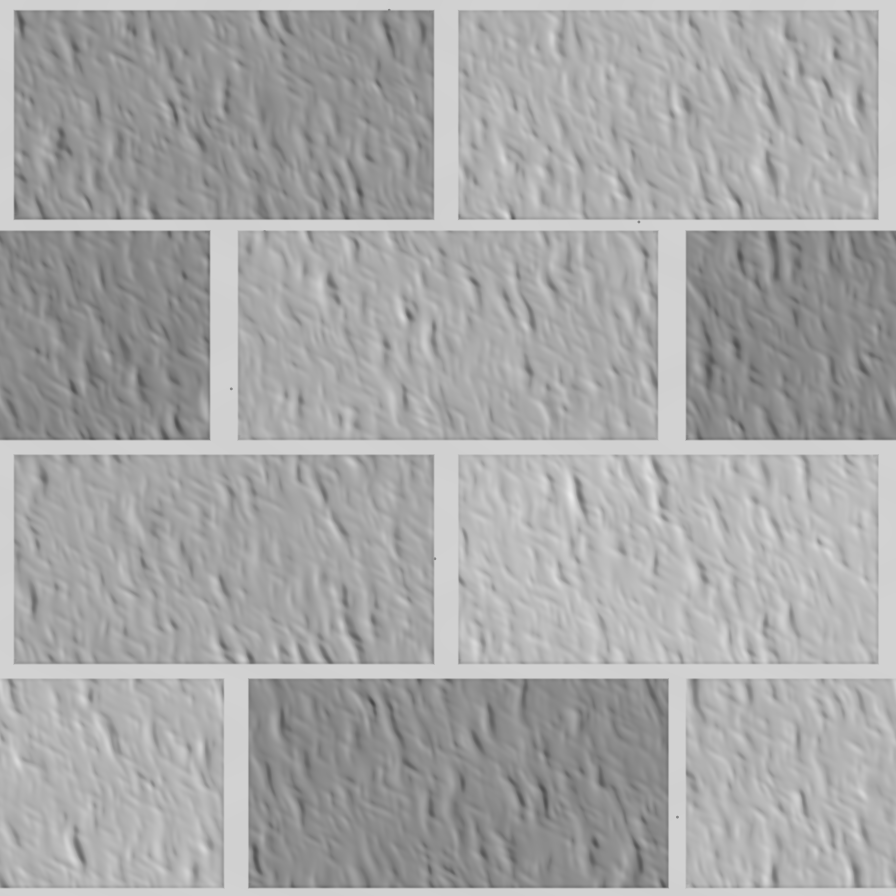
This texture is drawn by a WebGL 1 fragment shader. Its source:

```glsl
precision highp float;
uniform vec2 u_resolution;

#define ROWS 4.0
#define COLUMNS 2.0
#define HALF_BRICK vec2(0.2344, 0.1168)
#define MORTAR_GREY 0.82
#define EDGE_SOFTNESS 0.0014
#define EDGE_SHADE 0.07
#define STREAK_DEPTH 0.58
#define RIPPLE_DEPTH 0.30
#define GROOVE_DEPTH 0.26
#define SLANT 0.24

vec3 hash3(vec2 p) {
  vec3 q = vec3(dot(p, vec2(127.1, 311.7)),
                dot(p, vec2(269.5, 183.3)),
                dot(p, vec2(419.2, 371.9)));
  return fract(sin(q) * 43758.55);
}

// Cellular relief: soft bumps, bright on the left and dark on the right
float relief(vec2 p) {
  vec2 cell = floor(p);
  float sum = 0.0;
  for (int j = -1; j <= 1; j++) {
    for (int i = -1; i <= 1; i++) {
      vec2 id = cell + vec2(float(i), float(j));
      vec3 rnd = hash3(id);
      vec2 d = p - id - rnd.xy;
      sum -= rnd.z * rnd.z * d.x * exp(-5.0 * dot(d, d));
    }
  }
  return sum;
}

// Rough stone: long slanted streaks, short ripples and diagonal grooves
float stone(vec2 p) {
  p.x += 0.0030 * sin(41.0 * p.y + 19.0 * p.x)
       + 0.0015 * sin(97.0 * p.y - 53.0 * p.x);
  float lean = p.x + SLANT * p.y;
  float streak = STREAK_DEPTH * relief(vec2(lean * 62.0, p.y * 22.0));
  float ripple = RIPPLE_DEPTH * relief(vec2(lean * 110.0, p.y * 46.0) + 37.0);
  vec2 diagonal = vec2(0.57 * p.x + 0.82 * p.y, 0.82 * p.x - 0.57 * p.y);
  float groove = GROOVE_DEPTH * relief(diagonal * vec2(105.0, 40.0) + 71.0);
  float shade = streak + ripple + groove;
  float cracks = max(-shade - 0.045, 0.0);
  float blotch = 0.008 * sin(17.0 * p.x + 2.0 * sin(23.0 * p.y));
  return shade - 1.1 * cracks + blotch;
}

// Grey of each brick: one component per row, counted from the bottom
float brickTone(float row, float column) {
  vec4 pick = 1.0 - step(0.5, abs(vec4(0.0, 1.0, 2.0, 3.0) - row));
  vec4 first = vec4(0.70, 0.645, 0.535, 0.575);
  vec4 second = vec4(0.545, 0.73, 0.665, 0.685);
  return dot(pick, mix(first, second, column));
}

// Mortar with faint mottling and rare small pits
float mortar(vec2 p) {
  vec2 grid = p * 26.0;
  vec3 rnd = hash3(floor(grid));
  float pit = 1.0 - smoothstep(0.02, 0.06, length(fract(grid) - 0.2 - 0.6 * rnd.xy));
  float mottle = 0.004 * sin(31.0 * p.x + 3.0 * sin(27.0 * p.y));
  return MORTAR_GREY + mottle - 0.3 * pit * step(0.95, rnd.z);
}

void main() {
  vec2 p = gl_FragCoord.xy / u_resolution;
  float pixel = 1.0 / min(u_resolution.x, u_resolution.y);

  // Running bond: alternate rows move by half a brick
  float row = floor(p.y * ROWS);
  float odd = mod(row, 2.0);
  float lowest = 1.0 - step(0.5, row);
  float highest = step(2.5, row);
  float u = (p.x - 0.25 * odd - 0.0117 * lowest) * COLUMNS + 0.5;
  float column = mod(floor(u), COLUMNS);
  vec2 local = vec2((fract(u) - 0.5) / COLUMNS, (fract(p.y * ROWS) - 0.5) / ROWS);

  // Slightly uneven laying and one wider brick
  float wide = lowest * (1.0 - column);
  local.x += 0.004 * (odd * column + wide);
  local.y += 0.0033 * highest - 0.0007 * (1.0 - highest);
  vec2 halfSize = HALF_BRICK + vec2(0.0078 * wide, 0.0);

  // Signed distance to the brick outline
  vec2 q = abs(local) - halfSize;
  float dist = max(q.x, q.y);
  float soft = max(EDGE_SOFTNESS, pixel * 0.75);
  float inside = 1.0 - smoothstep(-soft, soft, dist);

  // Stone face, darker along its lower and right edges
  vec2 seed = vec2(3.7 * column + 1.3, 2.9 * row + 0.7);
  float face = brickTone(row, column) + stone(local + seed);
  float rim = smoothstep(-0.005, 0.0, dist);
  float lowerRight = step(0.0, max(local.x - halfSize.x + 0.006,
                                   0.006 - halfSize.y - local.y));
  face -= EDGE_SHADE * rim * mix(0.5, 1.0, lowerRight);

  gl_FragColor = vec4(vec3(mix(mortar(p), face, inside)), 1.0);
}
```
